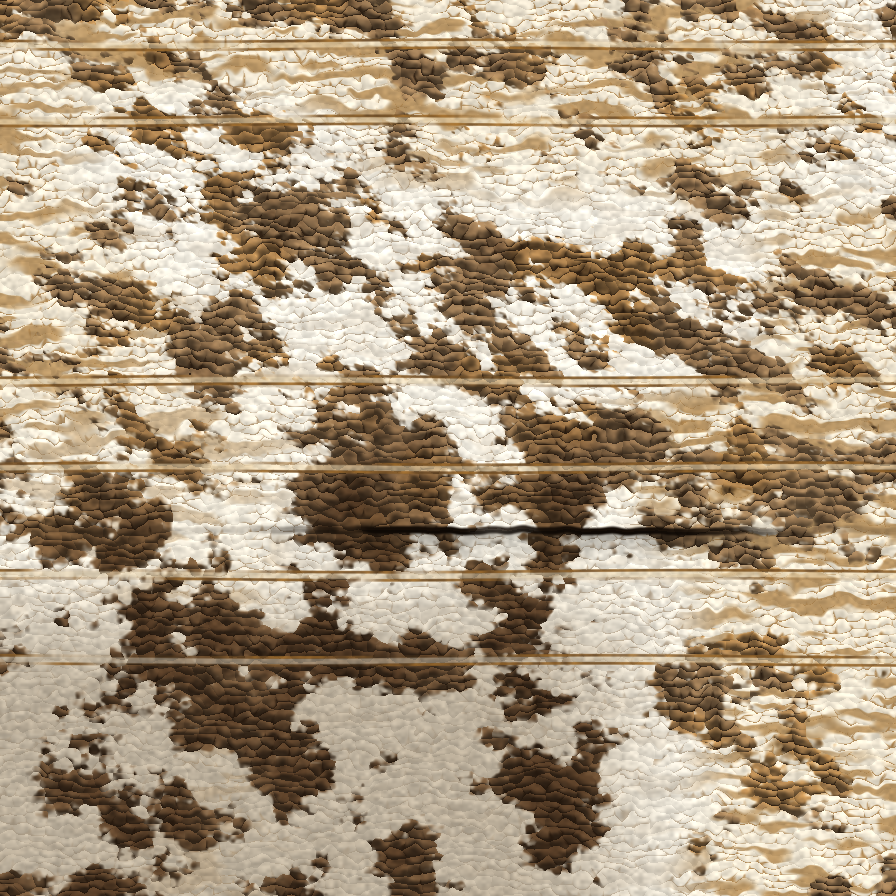
Write a WebGL 2 fragment shader that draws this texture.

```glsl
#version 300 es
precision highp float;
// Worn woven rug: ivory pile, eroded brown dye, gilt stitches and horizontal seams.

uniform vec2 u_resolution;
out vec4 fragColor;

const vec3 IVORY  = vec3(0.98, 0.96, 0.91);
const vec3 CREAM  = vec3(0.89, 0.81, 0.66);
const vec3 GREIGE = vec3(0.74, 0.69, 0.61);
const vec3 AMBER  = vec3(0.66, 0.45, 0.18);
const vec3 BROWN  = vec3(0.55, 0.44, 0.31);
const vec3 UMBER  = vec3(0.27, 0.19, 0.12);
const vec3 SOOT   = vec3(0.13, 0.08, 0.04);

const vec2  KNOTS = vec2(62.0, 105.0);       // knots across and rows up
const vec2  UPPER_PATCHES = vec2(17.0, 25.0); // dye patches per canvas
const vec2  LOWER_PATCHES = vec2(13.0, 15.0);
const float WEAR_LEVEL = 0.553;              // higher leaves less dye
const float PATCH_EDGE = 0.032;
const float ROUGHNESS = 0.66;
const float DARK_SEAM = 0.408;
const int   SEAM_COUNT = 6;
const float SEAMS[SEAM_COUNT] = float[](0.95, 0.865, 0.575, 0.478, 0.358, 0.263);

float hash(vec2 p) {
    vec3 q = fract(p.xyx * 0.1031);
    q += dot(q, q.yzx + 33.33);
    return fract((q.x + q.y) * q.z);
}

float noise(vec2 p) {
    vec2 i = floor(p), f = fract(p);
    f = f * f * (3.0 - 2.0 * f);
    return mix(mix(hash(i), hash(i + vec2(1, 0)), f.x),
               mix(hash(i + vec2(0, 1)), hash(i + vec2(1, 1)), f.x), f.y);
}

float fbm(vec2 p) {
    float sum = 0.0, amp = 0.4;
    for (int i = 0; i < 5; i++) {
        sum += amp * noise(p);
        p = p * 2.03 + 17.3;
        amp *= ROUGHNESS;
    }
    return sum;
}

// Cellular noise: xy = offset from the nearest knot, z = gap to its border.
vec3 knot(vec2 p) {
    vec2 cell = floor(p), nearest = vec2(0.0);
    float d1 = 9.0, d2 = 9.0;
    for (int y = -1; y <= 1; y++) {
        for (int x = -1; x <= 1; x++) {
            vec2 id = cell + vec2(x, y);
            vec2 offset = p - id - vec2(hash(id), 0.25 + 0.5 * hash(id + 71.7));
            float d = length(offset);
            if (d < d1) { d2 = d1; d1 = d; nearest = offset; }
            else d2 = min(d2, d);
        }
    }
    return vec3(nearest, d2 - d1);
}

void main() {
    vec2 p = gl_FragCoord.xy / u_resolution.y;

    // Broad zones
    float lower = smoothstep(0.60, 0.36, p.y);
    float deep = smoothstep(0.64, 0.28, p.y) * smoothstep(0.82, 0.66, p.x);
    float shade = smoothstep(0.42, 0.22, p.y) * smoothstep(0.82, 0.56, p.x);
    float columns = cos(26.2 * (p.x - 0.38)) * lower * smoothstep(0.82, 0.70, p.x);
    float gilt = smoothstep(0.40, 0.70, noise(p * vec2(4.0, 6.0) + 4.0) - 0.25 * deep
               + 0.30 * smoothstep(0.75, 1.0, p.y) + 0.12 * smoothstep(0.65, 0.9, p.x));

    // Wavy rows of knots, frayed by fine noise
    vec2 bent = p;
    bent.y += 0.0025 * sin(p.x * 41.0 + 5.0 * sin(p.y * 17.0)) + 0.009 * noise(p * 30.0);
    bent += 0.007 * (vec2(noise(p * 95.0), noise(p * 95.0 + 40.0)) - 0.5);
    vec3 k = knot(bent * KNOTS);
    float fray = noise(p * vec2(95.0, 150.0));
    float light = smoothstep(-0.6, 0.6, k.y + 0.25 * k.x + 0.9 * (fray - 0.5));
    float crevice = smoothstep(0.32, 0.0, k.z) * smoothstep(0.2, -0.3, k.y);
    crevice *= smoothstep(0.25, 0.6, noise(p * vec2(38.0, 60.0) + 5.0));

    // Dye patches: slanted and fine above, blocky below
    vec2 q = p - 0.3 * k.xy / KNOTS;
    vec2 slanted = q + vec2(0.0, 0.35 * q.x);
    float dye = mix(fbm(slanted * UPPER_PATCHES + 3.0), fbm(q * LOWER_PATCHES + 8.0), lower);
    dye += 0.045 * columns + 0.022 * lower + 0.11 * (noise(p * 5.0 + 9.0) - 0.5) - WEAR_LEVEL;
    dye += 0.045 * exp(-pow((p.y - 0.44) / 0.07, 2.0)) - 0.02 * smoothstep(0.7, 1.0, p.x);
    float stain = smoothstep(-PATCH_EDGE, PATCH_EDGE, dye);
    float halo = smoothstep(0.08, 0.0, abs(dye + 0.02));

    // Pale pile with stitched rows
    float streak = smoothstep(0.52, 0.74, noise(bent * vec2(22.0, 120.0)));
    vec3 pale = mix(IVORY, CREAM, gilt * (0.3 + 0.5 * streak));
    pale = mix(pale, GREIGE, 0.95 * shade);
    pale *= mix(0.92, 1.04, light);
    float stitch = max(crevice * (0.5 + 0.3 * gilt), streak * (0.12 + 0.5 * gilt));
    pale = mix(pale, mix(BROWN, AMBER, 0.7 * gilt), stitch * (1.0 - 0.6 * shade));

    // Dyed pile, darkest in the lower columns
    float depth = clamp(0.05 + 0.65 * deep + 1.8 * dye + 0.12 * columns, 0.0, 1.0);
    vec3 dyed = mix(BROWN, UMBER, depth);
    float rust = smoothstep(0.45, 0.75, noise(p * 17.0)) * (1.0 - deep);
    dyed = mix(dyed, AMBER, rust * (0.25 + 0.4 * halo));
    dyed *= mix(0.62, 1.36, light);
    dyed = mix(dyed, SOOT, crevice * 0.75);
    vec3 color = mix(pale, dyed, stain);

    // Paired, broken seam lines
    for (int i = 0; i < SEAM_COUNT; i++) {
        float id = float(i);
        float y = p.y - SEAMS[i] + 0.0012 * sin(p.x * 9.0 + id);
        float broken = smoothstep(0.3, 0.65, noise(vec2(p.x * 13.0, id * 7.0 + step(0.0, y) * 3.0)));
        float ridge = smoothstep(0.0045, 0.002, abs(y));
        float lines = smoothstep(0.0024, 0.0006, abs(abs(y) - 0.0045));
        color = mix(color, mix(CREAM, GREIGE, shade), ridge * 0.6);
        color = mix(color, mix(AMBER, UMBER, 0.7 * fray), lines * (0.15 + 0.75 * broken));
    }

    // Open dark seam with a ragged lower lip
    float gap = p.y - DARK_SEAM - 0.004 * (noise(vec2(p.x * 60.0, 2.0)) - 0.5);
    float span = smoothstep(0.26, 0.36, p.x) * smoothstep(0.99, 0.70, p.x);
    span *= 0.35 + 0.65 * smoothstep(0.2, 0.5, noise(vec2(p.x * 11.0, 5.0)));
    float slit = smoothstep(0.006, 0.002, abs(gap));
    color = mix(color, SOOT * 0.6, slit * (0.15 + 0.85 * span));
    color *= 1.0 - 0.3 * span * smoothstep(-0.035, 0.0, gap) * step(gap, 0.0);

    // Fibre grain
    color *= 0.92 + 0.16 * noise(p * vec2(200.0, 250.0));
    fragColor = vec4(clamp(color, 0.0, 1.0), 1.0);
}
```
